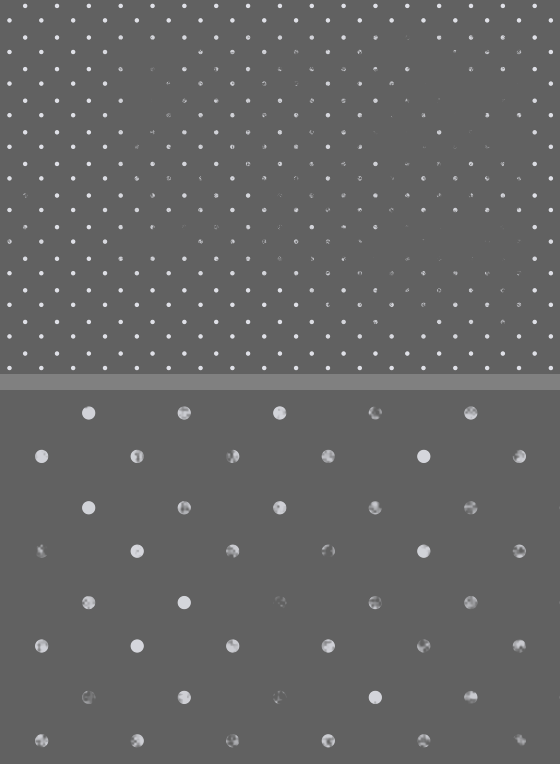
Top, the full canvas; bottom, a detail of the centre.
A WebGL 2 fragment shader for this pattern:

```glsl
#version 300 es
precision highp float;
// Staggered pale polka dots on grey, printed unevenly and worn away in patches.

uniform vec2 u_resolution;
out vec4 fragColor;

const vec3 GROUND = vec3(0.38);
const vec3 DOT = vec3(0.875, 0.88, 0.905);
const vec2 PERIOD = vec2(0.0853, 0.0845);
const float RADIUS = 0.0059;

// Heavily worn patches: centre in xy, extent in zw
const int PATCHES = 11;
const vec4 PATCH[PATCHES] = vec4[](
    vec4(1.14, 0.86, 0.13, 0.04), vec4(1.08, 0.66, 0.06, 0.10),
    vec4(1.25, 0.75, 0.17, 0.04), vec4(1.35, 0.62, 0.08, 0.05),
    vec4(1.20, 0.345, 0.22, 0.06), vec4(0.40, 0.86, 0.06, 0.03),
    vec4(0.375, 0.70, 0.045, 0.11), vec4(0.40, 0.353, 0.07, 0.03),
    vec4(0.067, 0.478, 0.04, 0.03), vec4(0.045, 0.37, 0.06, 0.045),
    vec4(1.09, 0.14, 0.03, 0.03));

float hash(vec2 p) {
    vec3 q = fract(vec3(p.xyx) * 0.1031);
    q += dot(q, q.yzx + 33.33);
    return fract((q.x + q.y) * q.z);
}

float noise(vec2 p) {
    vec2 i = floor(p), f = fract(p);
    f = f * f * (3.0 - 2.0 * f);
    return mix(mix(hash(i), hash(i + vec2(1, 0)), f.x),
               mix(hash(i + vec2(0, 1)), hash(i + vec2(1, 1)), f.x), f.y);
}

// Amount of wear at a dot centre: 0 is fresh, 1 is gone
float wearAt(vec2 c, float variation) {
    float bottom = mix(0.27, 0.10, smoothstep(0.75, 0.88, c.x));
    float inner = smoothstep(0.24, 0.36, c.x) * (1.0 - smoothstep(1.40, 1.43, c.x));
    inner *= smoothstep(bottom - 0.05, bottom + 0.05, c.y);
    inner *= 1.0 - smoothstep(0.87, 0.94, c.y);
    float patchy = 0.0;
    for (int i = 0; i < PATCHES; i++) {
        vec2 d = (c - PATCH[i].xy) / PATCH[i].zw;
        patchy = max(patchy, exp(-dot(d, d) * 0.8));
    }
    float light = inner * (0.22 + 0.36 * variation);
    return clamp(light + patchy * (0.42 + 0.25 * variation), 0.0, 1.0);
}

// Speckled ink that thins out as wear grows
float ink(vec2 p, float wear) {
    float grain = 0.6 * noise(p * 170.0) + 0.4 * noise(p * 430.0 + 17.0);
    float limit = 1.6 * wear - 0.3;
    return smoothstep(limit - 0.3, limit + 0.3, grain) * (1.0 - 0.35 * wear);
}

// One square lattice of dots starting at origin
float dots(vec2 p, vec2 origin, float pixel) {
    vec2 cell = floor((p - origin) / PERIOD + 0.5);
    vec2 centre = origin + cell * PERIOD;
    float edge = length(p - centre) - RADIUS;
    float disc = 1.0 - smoothstep(-0.6 * pixel, 0.6 * pixel, edge);
    float variation = hash(cell + origin * 900.0 + 5.0);
    return disc * ink(p, wearAt(centre, variation));
}

void main() {
    vec2 p = gl_FragCoord.xy / u_resolution * vec2(1.5, 1.0);
    float pixel = 1.0 / u_resolution.y;

    // Two interleaved lattices make the stagger
    float cover = max(dots(p, vec2(0.0674, 0.0547), pixel),
                      dots(p, vec2(0.0254, 0.0160), pixel));
    fragColor = vec4(mix(GROUND, DOT, cover), 1.0);
}
```
